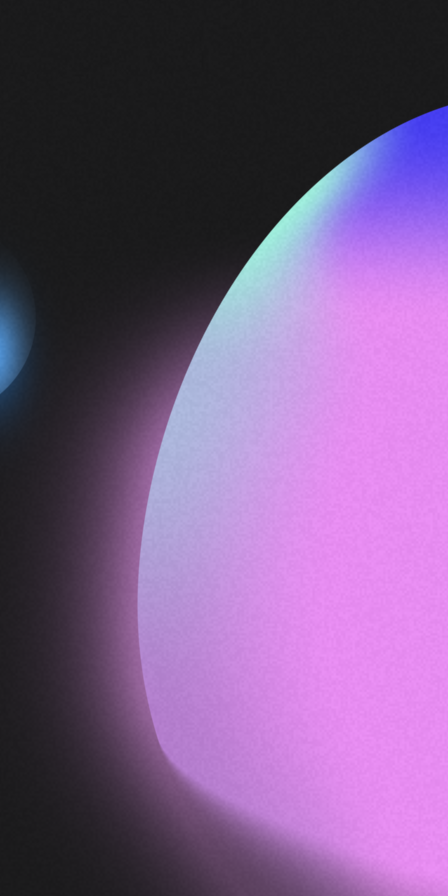
Write a Shadertoy shader that draws this background.

```glsl
// A large glowing egg rises from the lower right of a dark field, with a
// small blue orb at the left edge. An approximate egg distance drives the
// edge, rim tint and halo; vertical ramps set the colours, noise adds grain.

#define EGG_CENTER vec2(1.157, 0.65)
#define EGG_WIDTH 0.85
#define EGG_TOP 1.14
#define EGG_BOTTOM 0.93
#define HALO_REACH 0.13
#define ORB_CENTER vec2(-0.14, 1.29)
#define ORB_RADIUS 0.22
#define GRAIN_SCALE 190.0
#define GRAIN_AMOUNT 0.035

const vec3 NIGHT = vec3(0.102, 0.102, 0.106);
const vec3 PINK = vec3(0.905, 0.55, 0.945);
const vec3 INDIGO = vec3(0.27, 0.24, 0.94);
const vec3 MINT = vec3(0.62, 0.93, 0.86);
const vec3 MIST = vec3(0.67, 0.72, 0.86);
const vec3 MAUVE = vec3(0.70, 0.49, 0.80);
const vec3 HALO = vec3(0.60, 0.40, 0.62);
const vec3 AZURE = vec3(0.30, 0.55, 0.80);

float hash(vec2 cell) {
    vec3 h = fract(cell.xyx * 0.1031);
    h += dot(h, h.yzx + 33.33);
    return fract((h.x + h.y) * h.z);
}

float valueNoise(vec2 p) {
    vec2 cell = floor(p), f = fract(p);
    f = f * f * (3.0 - 2.0 * f);
    return mix(mix(hash(cell), hash(cell + vec2(1, 0)), f.x),
               mix(hash(cell + vec2(0, 1)), hash(cell + vec2(1, 1)), f.x), f.y);
}

// Approximate signed distance: superellipse value over its gradient
float eggDistance(vec2 p) {
    vec2 offset = p - EGG_CENTER;
    bool upper = offset.y > 0.0;
    float n = upper ? 1.88 : 2.0;
    vec2 radii = vec2(EGG_WIDTH, upper ? EGG_TOP : EGG_BOTTOM);
    vec2 q = max(abs(offset) / radii, vec2(0.001));
    float k = pow(pow(q.x, n) + pow(q.y, n), 1.0 / n);
    vec2 gradient = pow(q / k, vec2(n - 1.0)) / radii;
    return (k - 1.0) / length(gradient);
}

vec3 eggColor(vec2 p, float depth) {
    vec3 body = mix(PINK, INDIGO, smoothstep(1.28, 1.75, p.y));

    // Rim runs from mauve through mist to mint, thinner near the top
    vec3 rim = mix(MAUVE, MIST, smoothstep(0.35, 1.1, p.y));
    rim = mix(rim, MINT, smoothstep(1.15, 1.5, p.y));
    float rimWidth = mix(0.45, 0.14, smoothstep(1.1, 1.55, p.y));
    float rimAmount = 1.0 - smoothstep(0.0, rimWidth, depth);
    rimAmount *= 1.0 - smoothstep(0.68, 0.95, p.x);
    return mix(body, rim, rimAmount);
}

vec3 orbLight(vec2 p, float pixel) {
    vec2 q = (p - vec2(-0.02, 1.21)) / vec2(0.075, 0.13);
    float glow = exp(-dot(q, q));
    float edge = length(p - ORB_CENTER) - ORB_RADIUS;
    float inside = 1.0 - smoothstep(-pixel, pixel, edge);
    vec3 outer = vec3(0.02, 0.22, 0.42) * glow;
    return mix(outer, (AZURE - NIGHT) * glow * 1.1, inside);
}

void mainImage(out vec4 fragColor, in vec2 fragCoord) {
    vec2 p = 2.0 * fragCoord / iResolution.y;
    float pixel = 2.0 / iResolution.y;
    float d = eggDistance(p);

    // Halo around the egg, fading upward and slightly toward the floor
    float halo = exp(-pow(max(d, 0.0) / HALO_REACH, 1.3));
    halo *= 1.0 - smoothstep(0.95, 1.5, p.y);
    halo *= mix(0.5, 1.0, smoothstep(0.0, 0.5, p.y));
    vec3 color = mix(NIGHT, HALO, halo) + orbLight(p, pixel);

    // Egg edge is crisp above and melts into the halo below
    float melt = 1.0 - smoothstep(0.0, 0.35, p.y);
    float edgeWidth = mix(pixel, 0.33, melt);
    float cover = smoothstep(-pixel, edgeWidth, -d);
    color = mix(color, eggColor(p, max(-d, 0.0)), cover);

    // Grain is stronger on lit areas
    float grain = valueNoise(p * GRAIN_SCALE) - 0.5;
    float light = dot(color, vec3(0.33));
    color += grain * GRAIN_AMOUNT * (0.3 + light);

    fragColor = vec4(clamp(color, 0.0, 1.0), 1.0);
}
```
